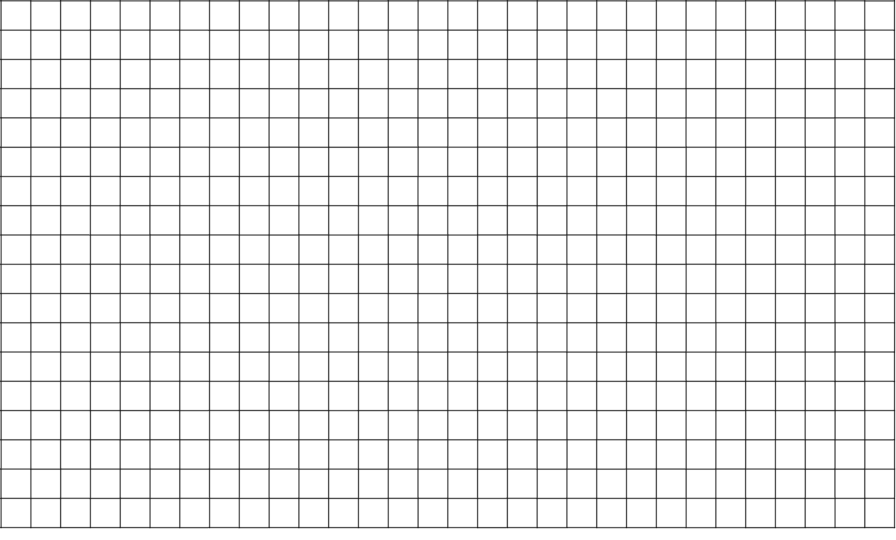
This pattern is drawn by a WebGL 1 fragment shader. Its source:

```glsl
precision highp float;
// Thin dark square-ruled grid on white paper, closed on all sides.
// Each line is the nearest multiple of the pitch, filtered by a two-pixel tent;
// a hash gives each segment a slightly different weight and a tiny offset.

uniform vec2 u_resolution;

// Lengths are in canvas widths, measured from the top left corner.
#define CELLS vec2(30.0, 18.0)
#define PITCH vec2(0.03324, 0.03266)
#define FIRST_LINE vec2(0.0012, 0.00098)
#define LINE_WIDTH 0.0011
#define WEIGHT_VARIATION 0.10
#define LINE_WANDER 0.00015
#define PAPER vec3(1.0)
#define INK vec3(0.07)

float hash(vec2 p) {
  return fract(sin(dot(p, vec2(12.99, 78.23))) * 43758.5);
}

// Integral of a tent filter that reaches one pixel to either side
float tentIntegral(float x) {
  x = clamp(x, -1.0, 1.0);
  return 0.5 + x - 0.5 * x * abs(x);
}

// Filtered coverage of a line, from its distance and width in pixels
float lineCoverage(float dist, float width) {
  return tentIntegral(dist + 0.5 * width) - tentIntegral(dist - 0.5 * width);
}

// One family of parallel lines: across is normal to them, along follows them
float ruling(float across, float along, float first, float pitch,
             float count, float alongPitch, float seed) {
  float index = clamp(floor((across - first) / pitch + 0.5), 0.0, count);
  float segment = floor(along / alongPitch);
  float wander = (hash(vec2(index + seed, segment)) - 0.5) * LINE_WANDER;
  float weight = 1.0 + (hash(vec2(segment, index + seed)) - 0.5) * WEIGHT_VARIATION;
  float dist = (across - first - index * pitch - wander) * u_resolution.x;
  return weight * lineCoverage(dist, LINE_WIDTH * u_resolution.x);
}

void main() {
  vec2 p = vec2(gl_FragCoord.x, u_resolution.y - gl_FragCoord.y) / u_resolution.x;

  // Rulings stop at the outer lines of the grid
  vec2 lastEdge = FIRST_LINE + CELLS * PITCH + 0.5 * LINE_WIDTH;
  vec2 inside = clamp((lastEdge - p) * u_resolution.x + 0.5, 0.0, 1.0);

  float vertical = inside.y * ruling(p.x, p.y, FIRST_LINE.x, PITCH.x,
                                     CELLS.x, PITCH.y, 3.0);
  float horizontal = inside.x * ruling(p.y, p.x, FIRST_LINE.y, PITCH.y,
                                       CELLS.y, PITCH.x, 57.0);

  // Overlapping coverage at the crossings
  float ink = 1.0 - (1.0 - vertical) * (1.0 - horizontal);
  gl_FragColor = vec4(mix(PAPER, INK, clamp(ink, 0.0, 1.0)), 1.0);
}
```
